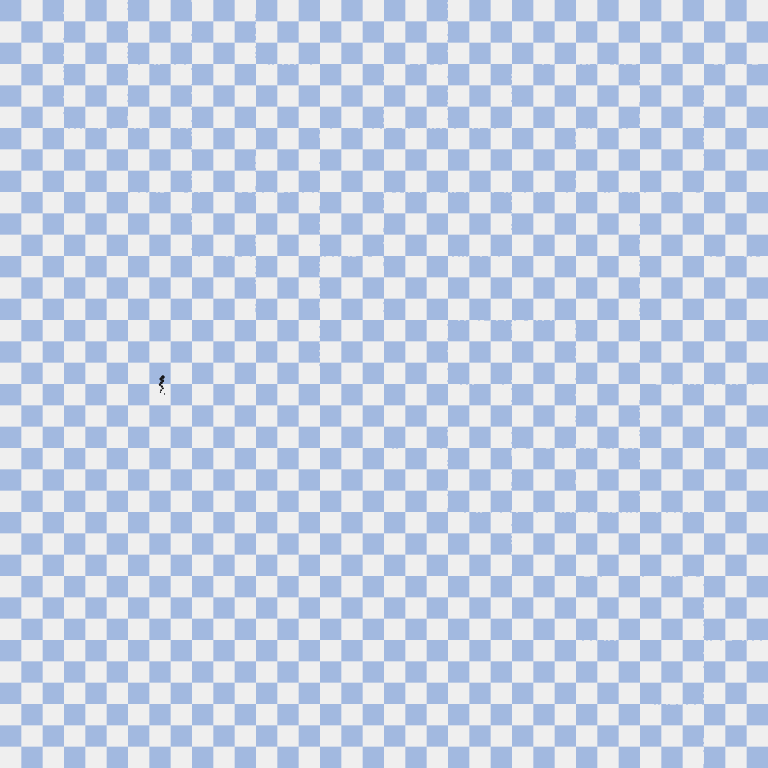
This pattern is drawn by a Shadertoy shader. Its source:

```glsl
// Pale blue and off-white checkerboard with nicked block edges and one small dark fleck.
#define CELLS 36.0
#define BLOCKS 12.0
#define PAPER vec3(0.937, 0.937, 0.937)
#define BLUE vec3(0.635, 0.725, 0.878)
#define INK vec3(0.08, 0.08, 0.09)
#define NICK_STEPS 384.0
#define NICK_DEPTH 0.0016
#define NICK_CHANCE 0.22
#define FLECK_POS vec2(0.211, 0.498)
#define FLECK_HEIGHT 0.022

float hash(vec2 p) {
    return fract(sin(dot(p, vec2(127.1, 311.7))) * 43758.5453);
}

// Antialiased square wave: +1 on even cells, -1 on odd cells.
float squareWave(float x, float px) {
    float edge = 0.5 - abs(mod(x + 0.5, 2.0) - 1.0);
    return clamp(2.0 * edge / px, -1.0, 1.0);
}

// Small sideways shift of the block edge nearest to "across".
// Edges on the canvas border stay straight so that the tile wraps.
float nick(float across, float along, float seed) {
    float line = mod(floor(across * BLOCKS + 0.5), BLOCKS);
    float nearEdge = step(abs(fract(across * BLOCKS + 0.5) - 0.5), 0.5 * BLOCKS / CELLS);
    float block = floor(along * BLOCKS);

    // Wear lies above the falling diagonal, on some of the blocks.
    float worn = step(BLOCKS - 1.0, line + block);
    worn *= step(0.4, hash(vec2(line, block) + seed));
    worn *= step(0.5, line) * nearEdge;

    float s = along * NICK_STEPS;
    float chosen = step(hash(vec2(floor(s), line + seed)), NICK_CHANCE);
    float bump = 1.0 - abs(2.0 * fract(s) - 1.0);
    return worn * chosen * bump * NICK_DEPTH;
}

// Ragged trail of ink dots that thins out downwards.
float fleck(vec2 p, float px) {
    float d = 1.0;
    for (int i = 0; i < 10; i++) {
        float t = float(i) / 9.0;
        float jitter = hash(vec2(float(i), 5.3)) - 0.5;
        vec2 dotPos = vec2(jitter * 0.008, (0.5 - t) * FLECK_HEIGHT);
        d = min(d, length(p - dotPos) - mix(0.0023, 0.0008, t));
    }
    return 1.0 - smoothstep(-0.5 * px, 0.5 * px, d);
}

void mainImage(out vec4 fragColor, in vec2 fragCoord) {
    vec2 uv = fragCoord / iResolution.xy;
    float px = 1.0 / min(iResolution.x, iResolution.y);

    // Checkerboard with worn edges
    vec2 shift = vec2(nick(uv.x, uv.y, 3.0), nick(uv.y, uv.x, 17.0));
    vec2 cell = (uv + shift) * CELLS;
    float checker = squareWave(cell.x, px * CELLS) * squareWave(cell.y, px * CELLS);
    vec3 color = mix(BLUE, PAPER, 0.5 + 0.5 * checker);

    // Dark fleck
    color = mix(color, INK, fleck(uv - FLECK_POS, px));
    fragColor = vec4(color, 1.0);
}
```
